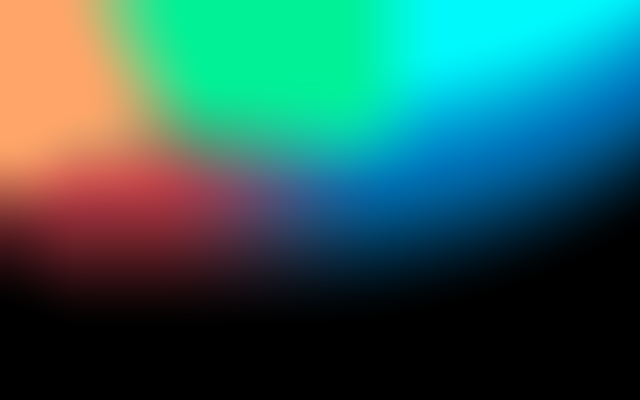
This background is drawn by a Shadertoy shader. Its source:

```glsl
// Soft aurora of orange, green, cyan, blue and red light fading down into black.

// Falling ramp: 1 below the low bound, 0 above the high bound.
float fall(float low, float high, float x) {
    return 1.0 - smoothstep(low, high, x);
}

void mainImage(out vec4 fragColor, in vec2 fragCoord) {
    vec2 uv = fragCoord / iResolution.xy;

    // Height above a curved horizon that rises towards both sides
    float bend = abs(uv.x - 0.22);
    float height = uv.y - 0.54 * bend * bend * bend - 0.05 * fall(0.0, 0.13, uv.x);

    // Red on the left, blue brightening into cyan on the right
    vec3 red = vec3(0.74, 0.23, 0.28);
    vec3 sky = mix(vec3(0.0, 0.47, 0.76), vec3(0.0, 0.98, 0.99), smoothstep(0.5, 0.833, height));
    vec3 color = mix(red, sky, smoothstep(0.22, 0.625, uv.x));

    // Green glow hanging from the top centre
    float greenHeight = uv.y - 0.06 * fall(0.15, 0.35, uv.x);
    float greenMask = fall(0.52, 0.70, uv.x) * smoothstep(0.49, 0.8125, greenHeight);
    color = mix(color, vec3(0.0, 0.945, 0.59), greenMask);

    // Orange glow in the upper left, narrowing at the top
    float orangeSide = uv.x + 0.045 * smoothstep(0.75, 1.0, uv.y);
    float orangeHeight = uv.y + 0.08 * fall(0.0, 0.15, uv.x);
    float orangeMask = fall(0.13, 0.34, orangeSide) * smoothstep(0.448, 0.74, orangeHeight);
    color = mix(color, vec3(1.0, 0.647, 0.41), orangeMask);

    // Fade into darkness below the horizon
    color *= smoothstep(0.165, 0.585, height);
    fragColor = vec4(color, 1.0);
}
```
